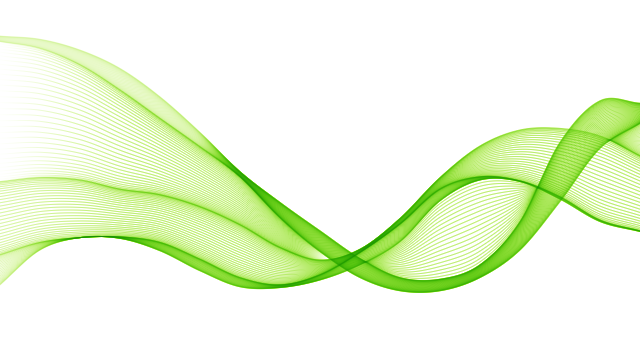
Write a Shadertoy shader that draws this background.

```glsl
// Translucent green ribbons woven from fine lines, sweeping across white.
// Each ribbon blends between two spline edges; its lines crowd at the edges,
// and all their ink is summed and turned into colour by light absorption.

const int KNOTS = 17;
const vec2 CANVAS = vec2(16.0, 9.0);
const vec3 ABSORPTION = vec3(0.70, 0.17, 1.80);
const float MAX_INK = 3.8;
const float LINE_WIDTH = 0.021;

// Heights of the ribbon edges, one knot per unit of x
const float CREST[KNOTS] = float[KNOTS](
    8.10, 8.02, 7.75, 7.29, 6.58, 5.69, 4.71, 3.94, 3.23,
    2.54, 2.06, 2.02, 2.38, 3.46, 5.44, 6.48, 6.42);
const float FOLD[KNOTS] = float[KNOTS](
    7.96, 7.79, 7.38, 6.75, 6.04, 5.33, 4.58, 3.56, 2.71,
    2.06, 1.73, 1.73, 2.06, 2.75, 3.96, 5.29, 5.92);
const float MIDDLE[KNOTS] = float[KNOTS](
    4.46, 4.56, 4.50, 4.27, 4.13, 3.83, 3.38, 2.81, 2.50,
    2.77, 3.54, 4.56, 5.35, 5.75, 5.79, 5.60, 5.10);
const float INNER[KNOTS] = float[KNOTS](
    2.63, 2.94, 3.06, 3.08, 2.94, 2.52, 2.06, 1.88, 2.13,
    2.69, 3.40, 4.27, 4.58, 4.48, 4.08, 3.50, 3.23);
const float BASE[KNOTS] = float[KNOTS](
    1.88, 2.75, 3.06, 3.04, 2.73, 2.23, 1.83, 1.81, 2.00,
    2.38, 2.96, 3.98, 4.50, 4.46, 4.02, 3.46, 3.21);

// Catmull-Rom spline: returns height and slope at x
vec2 spline(float knots[KNOTS], float x) {
    int i = clamp(int(floor(x)), 0, KNOTS - 2);
    float t = x - float(i);
    float b = knots[i];
    float c = knots[i + 1];
    float a = i > 0 ? knots[i - 1] : 2.0 * b - c;
    float d = i < KNOTS - 2 ? knots[i + 2] : 2.0 * c - b;
    float k1 = 0.5 * (c - a);
    float k2 = a - 2.5 * b + 2.0 * c - 0.5 * d;
    float k3 = 0.5 * (d - a) + 1.5 * (b - c);
    return vec2(b + t * (k1 + t * (k2 + t * k3)),
                k1 + t * (2.0 * k2 + 3.0 * t * k3));
}

// Ink of one line, spread over at least a pixel
float lineInk(float y, vec2 curve, float pixel) {
    float dist = abs(y - curve.x) * inversesqrt(1.0 + curve.y * curve.y);
    float reach = max(LINE_WIDTH, pixel);
    return LINE_WIDTH / reach * max(0.0, 1.0 - dist / reach);
}

// Lines between two edges; crowding pulls them toward both edges
float ribbonInk(float y, vec2 edgeA, vec2 edgeB, int count, float crowding, float pixel) {
    float ink = 0.0;
    for (int i = 0; i < count; i++) {
        float t = float(i) / float(count - 1);
        float blend = mix(t, smoothstep(0.0, 1.0, t), crowding);
        ink += lineInk(y, mix(edgeA, edgeB, blend), pixel);
    }
    return ink;
}

// Soft window that is one between the two ramps
float window(float x, vec2 rise, vec2 fall) {
    return smoothstep(rise.x, rise.y, x) * (1.0 - smoothstep(fall.x, fall.y, x));
}

void mainImage(out vec4 fragColor, in vec2 fragCoord) {
    vec2 p = fragCoord / iResolution.xy * CANVAS;
    float pixel = CANVAS.y / iResolution.y;

    vec2 crest = spline(CREST, p.x);
    vec2 fold = spline(FOLD, p.x);
    vec2 middle = spline(MIDDLE, p.x);
    vec2 inner = spline(INNER, p.x);
    vec2 base = spline(BASE, p.x);

    // Strength of each ribbon along x
    float bandFade = 0.04 + 0.08 * smoothstep(0.0, 4.0, p.x)
                   + 0.60 * smoothstep(4.8, 6.6, p.x);
    float fanFade = 0.55 * window(p.x, vec2(-0.3, 4.0), vec2(7.2, 8.2))
                  + 0.40 * smoothstep(15.1, 15.5, p.x);
    float veilFade = 0.30 + 0.30 * smoothstep(0.0, 4.0, p.x);
    float hemFade = 0.20 + 0.45 * smoothstep(0.5, 4.0, p.x)
                  - 0.40 * smoothstep(11.5, 13.0, p.x);
    float netFade = 0.55 * window(p.x, vec2(8.8, 9.6), vec2(13.2, 13.6));

    // Band, left fan, lower veil, its dense hem, and the open net
    float ink = bandFade * ribbonInk(p.y, crest, fold, 38, 0.7, pixel);
    ink += fanFade * ribbonInk(p.y, fold, middle, 34, 0.85, pixel);
    ink += veilFade * ribbonInk(p.y, middle, inner, 30, 0.8, pixel);
    ink += hemFade * ribbonInk(p.y, inner, base, 24, 0.7, pixel);
    ink += netFade * ribbonInk(p.y, base, crest, 22, 0.3, pixel);

    // Saturating absorption on white paper
    ink = MAX_INK * (1.0 - exp(-ink / MAX_INK));
    fragColor = vec4(exp(-ABSORPTION * ink), 1.0);
}
```
